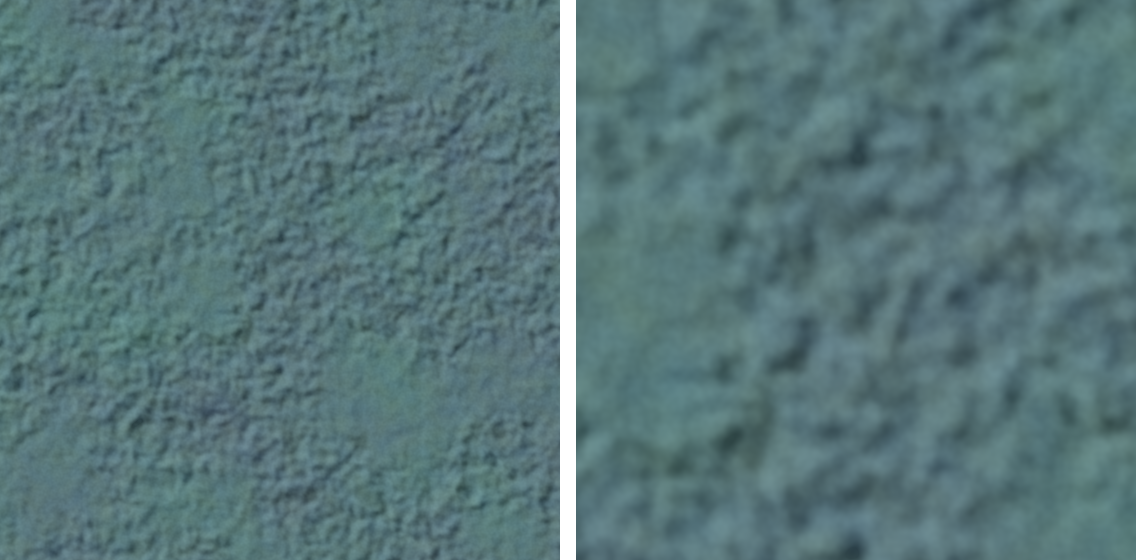
Left: the whole. Right: its middle third, enlarged.
This texture is drawn by a Shadertoy shader. Its source:

```glsl
// Rough teal stone: small pits and ridges lit from the upper left, with smoother worn patches.

vec2 randomGradient(vec2 cell) {
    vec3 q = fract(cell.xyx * vec3(0.1031, 0.1030, 0.0973));
    q += dot(q, q.yzx + 33.33);
    float angle = 6.2832 * fract((q.x + q.y) * q.z);
    return vec2(cos(angle), sin(angle));
}

// Gradient noise, roughly -0.7 to 0.7
float noise(vec2 p) {
    vec2 i = floor(p), f = fract(p);
    vec2 u = f * f * f * (f * (f * 6.0 - 15.0) + 10.0);
    vec2 e = vec2(1.0, 0.0);
    float a = dot(randomGradient(i), f);
    float b = dot(randomGradient(i + e.xy), f - e.xy);
    float c = dot(randomGradient(i + e.yx), f - e.yx);
    float d = dot(randomGradient(i + e.xx), f - e.xx);
    return mix(mix(a, b, u.x), mix(c, d, u.x), u.y);
}

float fbm(vec2 p) {
    float sum = 0.0, weight = 1.0;
    for (int k = 0; k < 3; k++) {
        sum += weight * noise(p);
        p = mat2(1.6, 1.2, -1.2, 1.6) * p + 17.3;
        weight *= 0.5;
    }
    return sum;
}

// Surface height: broad hollows, lumps and small chips
float height(vec2 p) {
    return 0.8 * noise(p * 15.0 + 41.0)
         + noise(p * 33.0 + 7.0)
         + 0.55 * noise(mat2(0.8, 0.6, -0.6, 0.8) * p * 64.0 + 90.0);
}

void mainImage(out vec4 fragColor, in vec2 fragCoord) {
    vec2 uv = fragCoord / iResolution.y;

    // Slight warp keeps the chips irregular
    vec2 p = uv + 0.008 * vec2(noise(uv * 18.0 + 3.0), noise(uv * 18.0 + 60.0));

    // Slope toward the light, with deeper shadows than highlights
    float slope = height(p) - height(p + vec2(-0.008, 0.008));
    slope -= 0.35 * (slope * slope - 0.12);
    slope = clamp(slope, -1.0, 0.8);

    // Worn patches flatten the relief
    float wear = fbm(uv * 5.0 + 23.0);
    float roughness = mix(1.15, 0.25, smoothstep(-0.1, 0.55, wear));
    float light = 0.15 * roughness * slope + 0.03 * wear;

    // Fine grain
    light += 0.028 * noise(uv * 125.0 + 11.0) + 0.018 * noise(uv * 210.0);

    // Slate violet drifts into sea green
    float green = 0.5 + 0.75 * fbm(uv * 3.5 + 5.0) + 0.3 * wear - 0.35 * (uv.x - 0.5);
    vec3 color = mix(vec3(0.342, 0.428, 0.465), vec3(0.330, 0.477, 0.465), clamp(green, 0.0, 1.0));

    // Small patches of blue and ochre
    float hue = noise(uv * 24.0 + 71.0) + 0.5 * noise(uv * 55.0 + 29.0);
    color += hue * vec3(-0.012, -0.002, 0.032);

    color += light * vec3(0.85, 1.0, 0.98);
    fragColor = vec4(color, 1.0);
}
```
